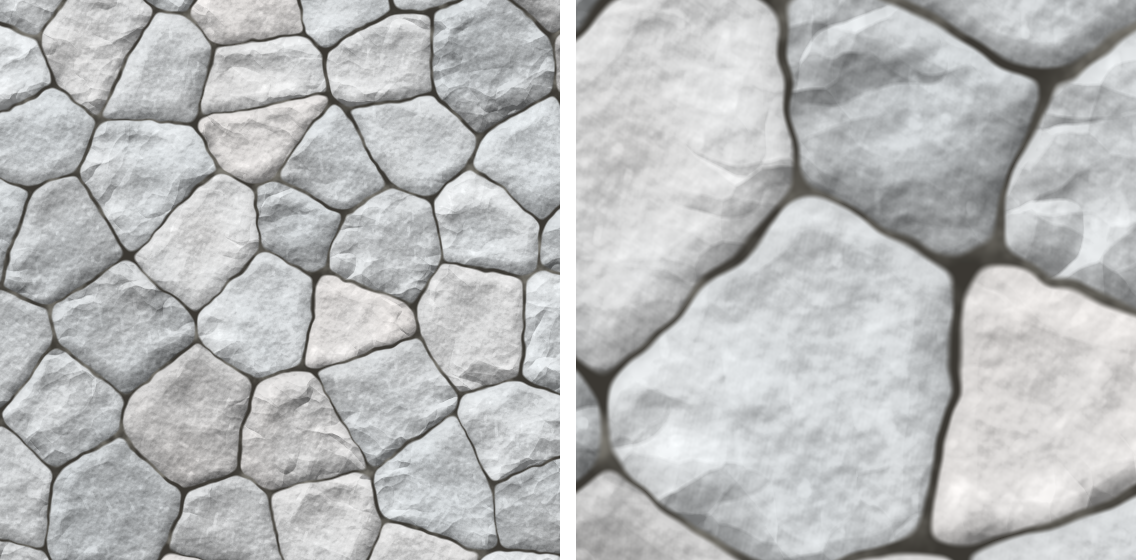
Left: the whole. Right: its middle third, enlarged.
A Shadertoy shader for this texture:

```glsl
const vec2 STONE_GRID = vec2(5.3, 6.2);      // stones across and up
const float JITTER = 0.72;
const float CORNER_ROUNDING = 0.005;
const float JOINT_HALF_WIDTH = 0.0023;
const float JOINT_SOFTNESS = 0.0022;
const float RELIEF_STEP = 0.0013;
const float LIGHT_STRENGTH = 0.36;
const vec2 LIGHT_DIR = vec2(-0.36, 0.93);
const float DARK_STONE = 0.65;
const float PALE_STONE = 0.845;
const vec3 COOL_TINT = vec3(0.980, 1.000, 1.012);
const vec3 WARM_TINT = vec3(1.020, 0.997, 0.982);
const vec3 JOINT_SHADOW = vec3(0.23, 0.22, 0.20);
const vec3 MORTAR = vec3(0.50, 0.49, 0.46);

float hash(vec2 p) {
    return fract(sin(dot(p, vec2(127.1, 311.7))) * 43758.5453);
}

vec2 hash2(vec2 p) {
    return vec2(hash(p), hash(p + vec2(37.3, 91.7)));
}

float noise(vec2 p) {
    vec2 i = floor(p), f = fract(p);
    f = f * f * (3.0 - 2.0 * f);
    return mix(mix(hash(i), hash(i + vec2(1, 0)), f.x),
               mix(hash(i + vec2(0, 1)), hash(i + vec2(1, 1)), f.x), f.y);
}

float fbm(vec2 p) {
    float sum = 0.0, amp = 0.5;
    for (int i = 0; i < 4; i++) {
        sum += amp * noise(p);
        p = mat2(1.6, 1.2, -1.2, 1.6) * p + 7.3;
        amp *= 0.5;
    }
    return sum;
}

// Squared distance to scattered points: hollows meeting in sharp ridges
float scoops(vec2 p) {
    vec2 cell = floor(p);
    float nearest = 4.0;
    for (int y = -1; y <= 1; y++)
    for (int x = -1; x <= 1; x++) {
        vec2 c = cell + vec2(x, y);
        vec2 r = c + hash2(c) - p;
        nearest = min(nearest, dot(r, r));
    }
    return nearest;
}

vec2 stoneCentre(vec2 cell) {
    float stagger = 0.5 * mod(cell.y, 2.0) - 0.25;
    return (cell + 0.5 + vec2(stagger, 0.0) + JITTER * (hash2(cell) - 0.5)) / STONE_GRID;
}

struct Stone { vec2 id; float edge; vec2 outward; };

// Voronoi stone with a rounded edge distance and the direction to that edge
Stone findStone(vec2 p) {
    vec2 home = floor(p * STONE_GRID), id = home, toCentre = vec2(9.0);
    for (int y = -2; y <= 2; y++)
    for (int x = -2; x <= 2; x++) {
        vec2 c = home + vec2(x, y);
        vec2 r = stoneCentre(c) - p;
        if (dot(r, r) < dot(toCentre, toCentre)) { toCentre = r; id = c; }
    }
    float total = 0.0;
    vec2 outward = vec2(0.0);
    for (int y = -2; y <= 2; y++)
    for (int x = -2; x <= 2; x++) {
        if (x == 0 && y == 0) continue;
        vec2 r = stoneCentre(id + vec2(x, y)) - p;
        vec2 n = normalize(r - toCentre);
        float w = exp(-dot(0.5 * (r + toCentre), n) / CORNER_ROUNDING);
        total += w;
        outward += w * n;
    }
    return Stone(id, -CORNER_ROUNDING * log(total), outward / total);
}

// Height of the split face: bevelled rim, chipped hollows, creases and grain
float relief(vec2 q, float edge) {
    float bevel = mix(0.008, 0.046, noise(q * 13.0));
    float t = clamp(edge / bevel, 0.0, 1.0);
    float rim = bevel * t * (0.75 - 0.3 * t);
    vec2 bent = q + 0.045 * vec2(fbm(q * 12.0), fbm(q * 12.0 + 31.0));
    float chipped = mix(1.0, 0.4, smoothstep(0.01, 0.07, edge));
    chipped *= 0.35 + 1.1 * smoothstep(0.3, 0.7, noise(q * 7.0 + 5.0));
    float chips = 0.013 * scoops(bent * vec2(11.0, 15.0))
                + 0.0045 * scoops(bent.yx * vec2(37.0, 28.0));
    float creases = 0.013 * abs(noise(bent * 24.0) - 0.5);
    return rim + chipped * (chips + creases) + 0.014 * fbm(q * 17.0) + 0.0022 * fbm(q * 90.0);
}

void mainImage(out vec4 fragColor, in vec2 fragCoord) {
    vec2 p = fragCoord / iResolution.y;
    vec2 wobble = vec2(fbm(p * 9.0), fbm(p * 9.0 + 17.0)) - 0.47;
    vec2 chip = vec2(noise(p * 60.0), noise(p * 60.0 + 9.0)) - 0.5;
    Stone s = findStone(p + 0.028 * wobble + 0.0035 * chip);

    // Slope of the face, lit from above
    float seed = hash(s.id + 4.7);
    float turn = 1.6 * (seed - 0.5);
    vec2 shift = 9.0 * hash2(s.id + 2.0);
    mat2 spin = mat2(cos(turn), sin(turn), -sin(turn), cos(turn));
    vec2 q = spin * p + shift;
    vec2 stepDir = RELIEF_STEP * LIGHT_DIR;
    float ahead = relief(q + spin * stepDir, s.edge - dot(stepDir, s.outward));
    float behind = relief(q - spin * stepDir, s.edge + dot(stepDir, s.outward));
    float light = clamp((behind - ahead) / (2.0 * RELIEF_STEP), -0.9, 0.6);

    // Stone colour with cloudy patches, pale flecks and fine grain
    float tone = mix(DARK_STONE, PALE_STONE, sqrt(hash(s.id + 8.1)));
    tone += 0.13 * (fbm(q * 10.0 + 40.0) - 0.47);
    tone += 0.07 * (noise(q * 210.0) - 0.5);
    tone += 0.07 * smoothstep(0.74, 0.92, noise(q * vec2(110.0, 75.0)));
    tone += LIGHT_STRENGTH * light;
    tone -= 0.45 * max(tone - 0.85, 0.0);
    tone *= 1.0 - 0.16 * exp(-max(s.edge, 0.0) / 0.006);
    float warmth = smoothstep(0.35, 1.0, seed) * 0.7 + 0.5 * (fbm(q * 6.0) - 0.3);
    vec3 color = tone * mix(COOL_TINT, WARM_TINT, clamp(warmth, 0.0, 1.0));

    // Narrow shadowed joints
    float width = JOINT_HALF_WIDTH * (0.35 + 1.3 * noise(p * 19.0 + 3.0));
    vec3 joint = mix(JOINT_SHADOW, MORTAR, smoothstep(0.35, 0.85, fbm(p * 32.0)));
    float face = smoothstep(width - JOINT_SOFTNESS, width + JOINT_SOFTNESS, s.edge);
    fragColor = vec4(mix(joint, color, face), 1.0);
}
```
